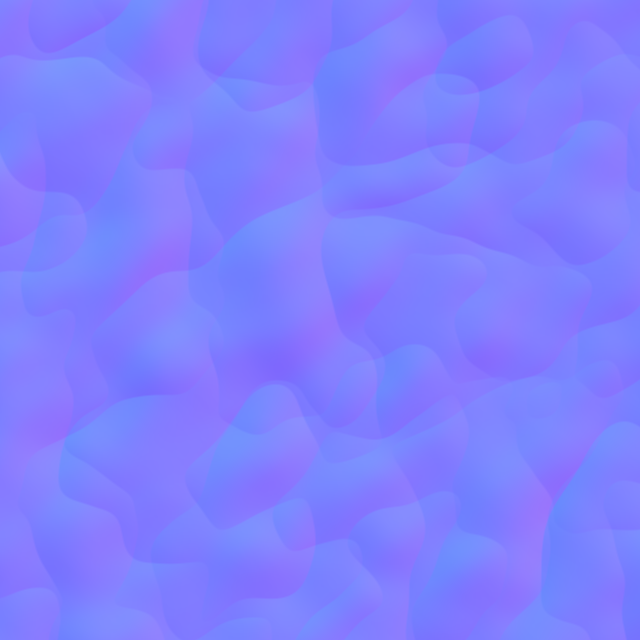
Give the GLSL for this texture map, as a WebGL 1 fragment shader.

```glsl
precision highp float;
// Tangent-space normal map of soft, overlapping billows that meet in curved creases.

uniform vec2 u_resolution;

const int   LAYERS       = 3;
const float BASE_FREQ    = 3.3;    // noise cells across the canvas, first layer
const float FREQ_STEP    = 0.55;   // extra cells per further layer
const float LAYER_FADE   = 0.85;   // weight of each layer relative to the last
const float WIGGLE_RATIO = 2.3;    // frequency of the contour wiggle
const float WIGGLE       = 0.28;   // height of the contour wiggle
const float CREASE_WIDTH = 0.0016; // half width of a crease
const float SHEAR        = 0.12;   // diagonal bias of the slopes
const vec2  RELIEF       = vec2(0.074, 0.086);
const vec2  GRAIN_FREQ   = vec2(28.0, 120.0);
const float GRAIN        = 0.004;
const float TAU          = 6.2831853;

vec2 latticeGradient(vec2 cell) {
  float angle = TAU * fract(sin(dot(cell, vec2(127.1, 311.7))) * 43758.545);
  return vec2(cos(angle), sin(angle));
}

// Gradient noise: x is the value, yz its derivative.
vec3 noiseWithSlope(vec2 p) {
  vec2 i = floor(p);
  vec2 f = p - i;
  vec2 u = f * f * f * (f * (f * 6.0 - 15.0) + 10.0);
  vec2 du = 30.0 * f * f * (f * (f - 2.0) + 1.0);

  vec2 ga = latticeGradient(i);
  vec2 gb = latticeGradient(i + vec2(1.0, 0.0));
  vec2 gc = latticeGradient(i + vec2(0.0, 1.0));
  vec2 gd = latticeGradient(i + vec2(1.0, 1.0));

  float a = dot(ga, f);
  float b = dot(gb, f - vec2(1.0, 0.0));
  float c = dot(gc, f - vec2(0.0, 1.0));
  float d = dot(gd, f - vec2(1.0, 1.0));

  float twist = a - b - c + d;
  float value = a + u.x * (b - a) + u.y * (c - a) + u.x * u.y * twist;
  vec2 slope = mix(mix(ga, gb, u.x), mix(gc, gd, u.x), u.y)
             + du * (u.yx * twist + vec2(b, c) - a);
  return vec3(value, slope);
}

// Slope of abs(noise), with the sign flip softened across the crease.
vec2 billowSlope(vec2 p, float freq) {
  vec3 broad = noiseWithSlope(p * freq);
  vec3 wiggle = noiseWithSlope(p * freq * WIGGLE_RATIO + 17.3);
  float height = broad.x + WIGGLE * wiggle.x;
  vec2 slope = broad.yz + WIGGLE * WIGGLE_RATIO * wiggle.yz;
  float reach = max(length(slope) * freq * CREASE_WIDTH, 0.0001);
  return slope * clamp(height / reach, -1.0, 1.0);
}

mat2 rotation(float angle) {
  float c = cos(angle), s = sin(angle);
  return mat2(c, s, -s, c);
}

void main() {
  vec2 p = gl_FragCoord.xy / min(u_resolution.x, u_resolution.y);
  mat2 shear = mat2(1.0, -SHEAR, -SHEAR, 1.0);

  // Sum the billow layers, each turned and shifted differently.
  vec2 slope = vec2(0.0);
  float weight = 0.64;
  for (int i = 0; i < LAYERS; i++) {
    float k = float(i);
    mat2 turn = rotation(0.45 + 1.9 * k) * shear;
    vec2 q = turn * p + vec2(5.2, 9.7) * (k + 1.0);
    slope += weight * (billowSlope(q, BASE_FREQ + FREQ_STEP * k) * turn);
    weight *= LAYER_FADE;
  }

  // Faint diagonal streaks.
  vec2 streak = rotation(0.7) * p;
  float grain = GRAIN * noiseWithSlope(streak * GRAIN_FREQ).x;

  vec3 normal = normalize(vec3(grain - slope * RELIEF, 1.0));
  gl_FragColor = vec4(0.5 + 0.5 * normal, 1.0);
}
```
